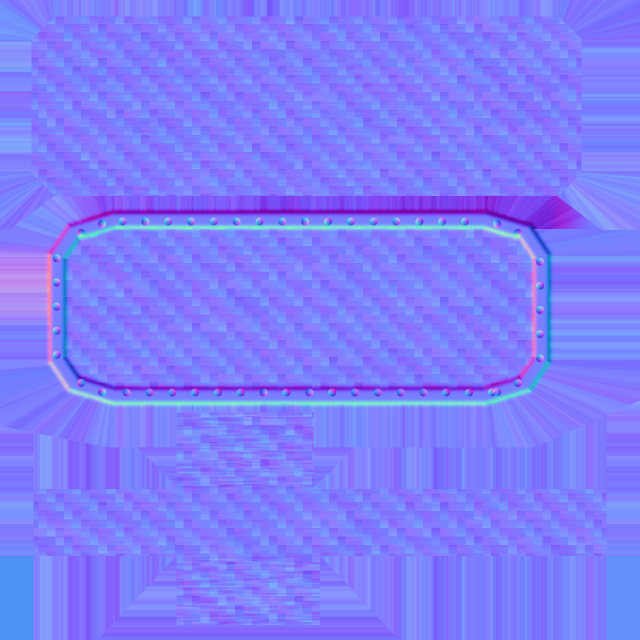
This texture map is drawn by a Shadertoy shader. Its source:

```glsl
#define GRID 768.0
#define CELL 10.25
#define WEAVE_DEPTH 0.21
#define STREAK_DEPTH 0.34
#define BEVEL_DEPTH 0.82
#define BEVEL_WIDTH 3.2
#define BAND_HALF 9.0
#define RIVET_RADIUS 4.8
#define RIVET_PITCH 27.4
#define FAN_SCALE 60.0

float hash(vec2 p) {
    return fract(sin(dot(p, vec2(12.9898, 78.233))) * 43758.5453);
}

float noise(vec2 p) {
    vec2 i = floor(p), f = fract(p);
    f = f * f * (3.0 - 2.0 * f);
    vec2 e = vec2(0, 1);
    return mix(mix(hash(i), hash(i + e.yx), f.x),
               mix(hash(i + e), hash(i + 1.0), f.x), f.y);
}

// Distance to a box given by its low and high corners
float box(vec2 p, vec2 lo, vec2 hi) {
    vec2 q = abs(p - 0.5 * (lo + hi)) - 0.5 * (hi - lo);
    return max(q.x, q.y);
}

// Slopes of parallel bands of mixed widths
vec2 streaks(float s, float seed) {
    vec2 slope = vec2(0);
    float width = 37.0, weight = 0.7;
    for (int i = 0; i < 4; i++) {
        vec2 id = vec2(floor(s / width), seed + float(i));
        slope += weight * (vec2(hash(id), hash(id + 31.0)) - 0.5);
        width *= 0.43;
        weight *= 0.85;
    }
    return slope * vec2(0.45, 1.0) * STREAK_DEPTH;
}

// Streaks pulled outward from a core box, fanned at its corners
vec2 spread(vec2 p, vec2 center, vec2 core, float seed) {
    vec2 q = p - center, o = q - clamp(q, -core, core);
    float s = o.x != 0.0 ? q.y + 500.0 * sign(o.x) : q.x;
    if (o.x * o.y != 0.0) s = atan(o.y, o.x) * FAN_SCALE + 2000.0;
    return streaks(s, seed);
}

// Twill of two-cell pieces, each tilting along its length
vec2 weave(vec2 p, float scratch) {
    vec2 g = p / CELL + vec2(0.5, 0.2), id = floor(g), f = fract(g);
    float k = mod(id.x - id.y, 4.0);
    bool upright = k < 2.0;
    float t = upright ? 0.5 * (1.0 - k + f.y) : 0.5 * (k - 2.0 + f.x);
    vec2 piece = upright ? vec2(id.x, id.y + k) : vec2(id.x - k, id.y);
    vec2 slope = upright ? vec2(-0.05, 1.0 - 2.0 * t) : vec2(0.55 - 0.8 * t, 0.55 - 0.7 * t);
    slope += 0.6 * (vec2(hash(piece), hash(piece + 17.0)) - 0.5);
    slope += 0.35 * (noise(p * vec2(0.12, 0.4)) - 0.5);
    slope.y += scratch * (noise(p * vec2(0.04, 0.55)) - 0.5);
    return slope * WEAVE_DEPTH;
}

// Chamfered frame: outward direction in xy, signed distance in z
vec3 frame(vec2 p) {
    vec2 q = p - vec2(359.5, 369.5), a = abs(q);
    vec3 best = vec3(1, 0, a.x - 290.5);
    vec3 side = vec3(0, 1, a.y - 105.5);
    if (side.z > best.z) best = side;
    side = vec3(0.284, 0.959, dot(a - vec2(222, 105.5), vec2(0.284, 0.959)));
    if (side.z > best.z) best = side;
    side = vec3(0.83, 0.558, dot(a - vec2(290.5, 62), vec2(0.83, 0.558)));
    if (side.z > best.z) best = side;
    return vec3(best.xy * sign(q), best.z);
}

vec2 rivet(vec2 p, vec2 c) {
    vec2 o = (p - c) / RIVET_RADIUS;
    float turn = 2.5 * hash(floor(c)) - 0.6;
    return mat2(cos(turn), sin(turn), -sin(turn), cos(turn)) * o * 0.85
        * smoothstep(1.1, 0.85, length(o));
}

vec2 rivets(vec2 p) {
    vec2 k = round((p.x - vec2(147, 152)) / RIVET_PITCH);
    vec2 j = clamp(round((p.y - vec2(310, 314)) / 29.0), 0.0, 4.0);
    vec2 q = abs(p - vec2(359.5, 369.5));
    return rivet(p, vec2(147.0 + RIVET_PITCH * clamp(k.x, 0.0, 15.0), 266))
        + rivet(p, vec2(152.0 + RIVET_PITCH * clamp(k.y, 0.0, 16.0), 471))
        + rivet(p, vec2(68, 310.0 + 29.0 * j.x)) + rivet(p, vec2(648, 314.0 + 29.0 * j.y))
        + rivet(q, vec2(237, 101)) + rivet(q, vec2(262, 90));
}

// Surface slope on a layout grid whose y runs downward
vec2 surface(vec2 p) {
    vec3 rim = frame(p);
    float topEnd = 235.0 + 0.75 * clamp(max(65.0 - p.x, p.x - 668.0), 0.0, 55.0);
    float skirtEnd = 537.0 - 0.2 * max(130.0 - p.x, 0.0) - 0.44 * max(p.x - 640.0, 0.0);
    vec2 n;
    if (p.y < topEnd) {
        // Upper panel with cut corners
        float cut = dot(abs(p - vec2(368, 127.5)), vec2(0.707)) - 290.0;
        bool panel = max(box(p, vec2(38, 20), vec2(698, 235)), cut) < 0.0;
        n = panel ? weave(p, 0.6) : spread(p, vec2(368, 127.5), vec2(300, 77.5), 3.0);
    } else if (p.y < skirtEnd) {
        // Frame, its filling and the fans around it
        n = spread(p, vec2(359.5, 369.5), vec2(222, 62), 11.0);
        if (p.x < 60.0) n.x += 0.42 * smoothstep(285.0, 315.0, p.y) * smoothstep(395.0, 370.0, p.y);
        float shade = smoothstep(65.0, 150.0, p.x) * (1.0 - smoothstep(668.0, 720.0, p.x));
        if (p.y < 275.0) n += shade * vec2(0.25 * smoothstep(655.0, 675.0, p.x), mix(0.2, 0.6, p.x / 668.0));
        float inside = smoothstep(BAND_HALF + 1.0, BAND_HALF - 1.0, rim.z);
        vec2 fill = rim.z < -BAND_HALF ? weave(p, 0.4) : vec2(-0.06, 0.0);
        n = mix(n, fill, inside);
        vec2 edge = (rim.z + vec2(BAND_HALF, -BAND_HALF)) / BEVEL_WIDTH;
        vec2 bevel = exp(-edge * edge);
        n += rim.xy * (bevel.x - bevel.y) * BEVEL_DEPTH + rivets(p);
    } else {
        // Lower streaks and the wedges beside the crossing patches
        float wedge = max(165.0 - p.x, p.x - 425.0) + abs(p.y - 537.0);
        float flare = max(212.0 - p.x, p.x - 384.0) - 0.94 * (p.y - 667.0);
        bool across = abs(p.x - 384.0) > 344.0 || (p.y < 587.0 ? wedge < 0.0 : flare < 0.0);
        n = across ? streaks(p.y, 23.0) : streaks(p.x, 29.0);
        if (p.y > 667.0 && abs(p.x - 384.0) > 344.0) n = vec2(p.x < 40.0 ? -0.4 : -0.22, -0.14);
    }
    // Lower woven cross
    if (box(p, vec2(40, 587), vec2(728, 667)) < 0.0) n = weave(p, 0.5);
    if (box(p, vec2(212, 495), vec2(376, 587)) < 0.0 || box(p, vec2(212, 667), vec2(384, 750)) < 0.0)
        n = weave(p, 2.0);
    return vec2(n.x, -n.y);
}

void mainImage(out vec4 fragColor, in vec2 fragCoord) {
    vec3 color = vec3(0);
    // Four samples smooth every edge
    for (int i = 0; i < 4; i++) {
        vec2 jitter = 0.5 * vec2(i & 1, i >> 1) - 0.25;
        vec2 p = GRID * (fragCoord + jitter) / iResolution.xy;
        vec2 n = surface(vec2(p.x, GRID - p.y));
        n *= min(1.0, 0.95 / max(length(n), 0.001));
        color += 0.5 + 0.5 * vec3(n, sqrt(1.0 - dot(n, n)));
    }
    fragColor = vec4(color / 4.0, 1);
}
```
